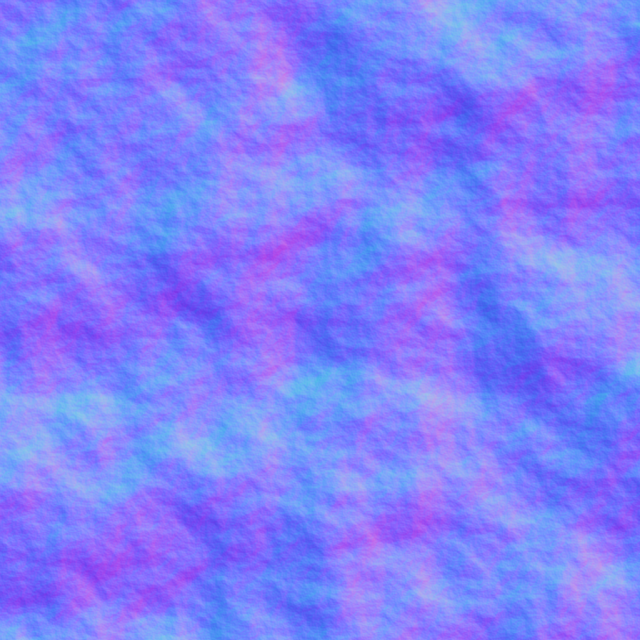
Give the GLSL for this texture map, as a WebGL 1 fragment shader.

```glsl
precision highp float;
// Tangent-space normal map of a cloudy, finely rough fractal surface.

uniform vec2 u_resolution;

const float TAU = 6.28318;
const int OCTAVES = 7;
const vec2 BASE_CELLS = vec2(4.0, 4.3); // coarsest lattice cells per canvas
const float SLOPE_GAIN = 0.78;          // slope kept from one octave to the next
const float RELIEF = 0.172;             // overall steepness

float hash(vec2 p) {
  return fract(sin(dot(p, vec2(127.1, 311.7))) * 43758.5453);
}

// Random unit gradient of a lattice point
vec2 latticeGradient(vec2 cell, float seed) {
  float angle = TAU * hash(cell + seed * vec2(17.0, 29.0));
  return vec2(cos(angle), sin(angle));
}

// Analytic slope of gradient noise with quintic interpolation
vec2 noiseSlope(vec2 p, float seed) {
  vec2 cell = floor(p);
  vec2 f = p - cell;
  vec2 u = f * f * f * (f * (f * 6.0 - 15.0) + 10.0);
  vec2 du = 30.0 * f * f * (f - 1.0) * (f - 1.0);
  vec2 e = vec2(1.0, 0.0);

  vec2 ga = latticeGradient(cell, seed);
  vec2 gb = latticeGradient(cell + e.xy, seed);
  vec2 gc = latticeGradient(cell + e.yx, seed);
  vec2 gd = latticeGradient(cell + e.xx, seed);

  float a = dot(ga, f);
  float b = dot(gb, f - e.xy);
  float c = dot(gc, f - e.yx);
  float d = dot(gd, f - e.xx);

  vec2 blended = mix(mix(ga, gb, u.x), mix(gc, gd, u.x), u.y);
  return blended + du * (u.yx * (a - b - c + d) + vec2(b, c) - a);
}

// Sum of slopes over octaves of doubling frequency
vec2 fractalSlope(vec2 p, float gain) {
  vec2 slope = vec2(0.0);
  float amplitude = 1.0;
  for (int i = 0; i < OCTAVES; i++) {
    float seed = float(i) + 1.0;
    slope += amplitude * noiseSlope(p + seed * vec2(0.37, 0.61), seed);
    amplitude *= gain;
    p *= 2.0;
  }
  return slope;
}

// Pack a unit normal into the 0 to 1 colour range
vec3 encodeNormal(vec2 slope) {
  return 0.5 + 0.5 * normalize(vec3(-slope, 1.0));
}

void main() {
  vec2 uv = gl_FragCoord.xy / u_resolution;
  vec2 stretch = BASE_CELLS / BASE_CELLS.x;
  vec2 slope = fractalSlope(uv * BASE_CELLS, SLOPE_GAIN) * stretch;
  gl_FragColor = vec4(encodeNormal(RELIEF * slope), 1.0);
}
```
